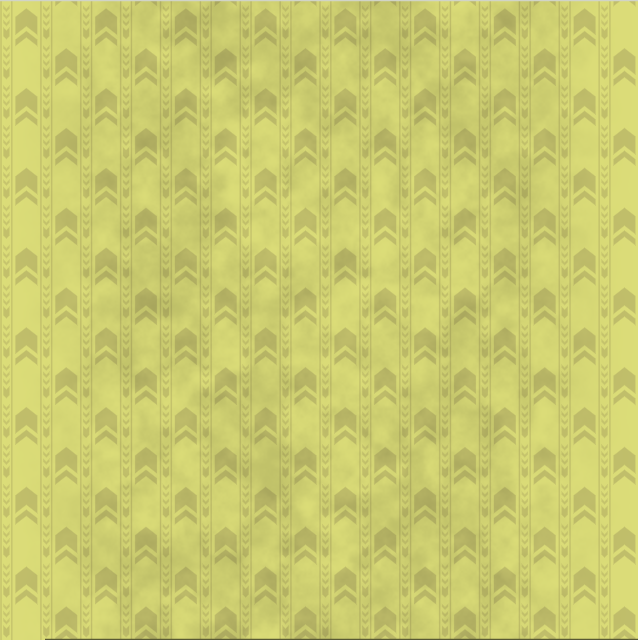
Write a WebGL 2 fragment shader that draws this pattern.

```glsl
#version 300 es
precision highp float;
// Striped wallpaper: staggered chevron arrows in wide columns, parted by
// narrow bands of small downward darts. Each shape is a sheared stripe cut
// to a width; layered value noise stains the paper away from its sides.

#define COLUMNS 16.0      // columns across the canvas
#define BAND_X 0.161      // centre of the first narrow band, in columns
#define RULE_X 0.135      // distance of rules from the band centre
#define RULE_W 0.034      // rule width
#define ARROW_TOP 0.209   // first arrow tip below the top edge
#define ARROW_HALF 0.275  // half width of an arrow
#define ARROW_SLOPE 0.78
#define DART_TIP 0.985    // first dart tip below the top edge
#define DART_HALF 0.078   // half width of a dart
#define STAIN 0.13        // strength of the stains

uniform vec2 u_resolution;
out vec4 fragColor;

const vec3 PAPER = vec3(0.86, 0.865, 0.47);
const vec3 ARROW_INK = vec3(0.755, 0.745, 0.418);
const vec3 RULE_INK = vec3(0.765, 0.755, 0.42);

float hash(vec2 p) {
    vec3 q = fract(vec3(p.xyx) * 0.1031);
    q += dot(q, q.yzx + 33.33);
    return fract((q.x + q.y) * q.z);
}

float valueNoise(vec2 p) {
    vec2 i = floor(p), f = fract(p);
    f = f * f * (3.0 - 2.0 * f);
    return mix(mix(hash(i), hash(i + vec2(1, 0)), f.x),
               mix(hash(i + vec2(0, 1)), hash(i + vec2(1, 1)), f.x), f.y);
}

float fbm(vec2 p) {
    float sum = 0.0, amp = 0.5;
    for (int i = 0; i < 4; i++) {
        sum += amp * valueNoise(p);
        p = p * 2.1 + 17.3;
        amp *= 0.5;
    }
    return sum;
}

// Smooth coverage of a signed distance, px being one pixel
float cover(float d, float px) {
    return clamp(0.5 - d / (1.2 * px), 0.0, 1.0);
}

// Chevron: the stripe lo < s < hi of a sheared axis, cut to |x| < halfW
float chevron(float x, float s, float lo, float hi, float halfW, float slope, float px) {
    float stripe = max(lo - s, s - hi) * inversesqrt(1.0 + slope * slope);
    return cover(max(stripe, abs(x) - halfW), px);
}

// Solid arrow with one chevron beneath it; y runs downward from the tip
float bigArrow(vec2 p, float px) {
    float s = p.y - ARROW_SLOPE * abs(p.x);
    return max(chevron(p.x, s, 0.0, 0.45, ARROW_HALF, ARROW_SLOPE, px),
               chevron(p.x, s, 0.57, 0.73, ARROW_HALF, ARROW_SLOPE, px));
}

// Solid dart pointing down, trailed by three thin chevrons
float darts(vec2 p, float px) {
    float s = p.y + abs(p.x);
    float ink = chevron(p.x, s, -0.22, 0.0, DART_HALF, 1.0, px);
    for (int i = 0; i < 3; i++) {
        float tip = -0.33 - 0.18 * float(i);
        ink = max(ink, 0.85 * chevron(p.x, s, tip - 0.075, tip, DART_HALF, 1.0, px));
    }
    return ink;
}

void main() {
    vec2 uv = gl_FragCoord.xy / u_resolution;
    float px = COLUMNS / u_resolution.x;
    // Column units, measured from the top left
    vec2 p = vec2(gl_FragCoord.x, u_resolution.y - gl_FragCoord.y) * px;
    float x = p.x - BAND_X;

    // Arrows, alternate columns dropped by half a repeat
    float column = floor(x);
    float drop = mod(column, 2.0);
    float arrowY = mod(p.y - ARROW_TOP - drop + 0.2, 2.0) - 0.2;
    float arrow = bigArrow(vec2(fract(x) - 0.5, arrowY), px);

    // Narrow bands with their paired rules
    float bandX = fract(x + 0.5) - 0.5;
    float dartY = fract(p.y - DART_TIP - 0.12) - 0.88;
    float rule = cover(abs(abs(bandX) - RULE_X) - 0.5 * RULE_W, px);
    float band = max(rule, darts(vec2(bandX, dartY), px));

    vec3 color = mix(PAPER, RULE_INK, band);
    color = mix(color, ARROW_INK, arrow);

    // Fine and broad stains, fading toward the left and right edges
    float sides = smoothstep(0.0, 0.22, uv.x) * smoothstep(1.0, 0.78, uv.x);
    float blotch = 0.55 * fbm(p * 2.2) + 0.45 * fbm(p * vec2(0.6, 0.35) + 41.0);
    color *= 1.0 - STAIN * sides * smoothstep(0.2, 0.8, blotch);

    // Pale top edge and dark bottom edge
    float edge = 0.03;
    color = mix(color, vec3(0.82, 0.83, 0.78), cover(p.y - edge, px));
    float bottom = cover(uv.y * u_resolution.y * px - edge, px);
    color = mix(color, vec3(0.35, 0.35, 0.2), bottom * step(0.07, uv.x));

    fragColor = vec4(color, 1.0);
}
```
